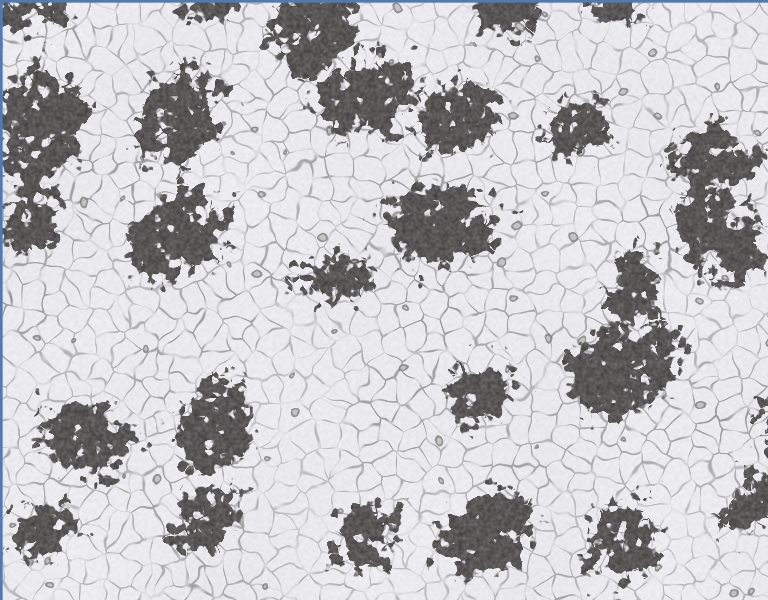
A Shadertoy shader for this texture:

```glsl
// Micrograph of cast iron: ragged dark graphite clusters in a pale matrix of fine grains.
// Clusters are jittered blobs roughened by gradient noise and Voronoi chunks;
// grain boundaries are warped Voronoi edges that fade in and out.

const vec3 PAPER = vec3(0.915, 0.915, 0.935);
const vec3 BOUNDARY = vec3(0.56, 0.56, 0.57);
const vec3 GRAPHITE = vec3(0.345, 0.335, 0.335);
const vec3 FRAME_BLUE = vec3(0.33, 0.48, 0.67);

vec2 hash2(vec2 p) {
    vec3 q = fract(vec3(p.xyx) * vec3(0.1031, 0.1030, 0.0973));
    q += dot(q, q.yzx + 33.33);
    return fract((q.xx + q.yz) * q.zy);
}

float cornerSlope(vec2 corner, vec2 offset) {
    float angle = 6.2832 * hash2(corner).x;
    return dot(vec2(cos(angle), sin(angle)), offset);
}

float gradientNoise(vec2 p) {
    vec2 i = floor(p), f = fract(p), e = vec2(1.0, 0.0);
    vec2 u = f * f * f * (f * (f * 6.0 - 15.0) + 10.0);
    float low = mix(cornerSlope(i, f), cornerSlope(i + e, f - e), u.x);
    float high = mix(cornerSlope(i + e.yx, f - e.yx), cornerSlope(i + 1.0, f - 1.0), u.x);
    return 1.4 * mix(low, high, u.y);
}

vec2 warp(vec2 p, float frequency, float amount) {
    return p + amount * vec2(gradientNoise(p * frequency), gradientNoise(p * frequency + 57.0));
}

// x: distance to the nearest cell edge, y: random value of the cell
vec2 voronoi(vec2 p) {
    vec2 cell = floor(p), nearest = vec2(0.0), nearestId = cell;
    float best = 9.0, edge = 9.0;
    for (int y = -1; y <= 1; y++)
    for (int x = -1; x <= 1; x++) {
        vec2 id = cell + vec2(x, y);
        vec2 r = id + hash2(id) - p;
        if (dot(r, r) < best) { best = dot(r, r); nearest = r; nearestId = id; }
    }
    for (int y = -2; y <= 2; y++)
    for (int x = -2; x <= 2; x++) {
        vec2 id = nearestId + vec2(x, y);
        vec2 r = id + hash2(id) - p, gap = r - nearest;
        if (dot(gap, gap) > 1e-5) edge = min(edge, dot(0.5 * (r + nearest), normalize(gap)));
    }
    return vec2(edge, hash2(nearestId + 19.0).x);
}

// Signed depth inside the nearest scattered ellipse, positive inside
float scatteredBlobs(vec2 p, float spacing, float minRadius, float maxRadius, float share) {
    vec2 cell = floor(p / spacing);
    float depth = -1.0;
    for (int y = -1; y <= 1; y++)
    for (int x = -1; x <= 1; x++) {
        vec2 id = cell + vec2(x, y);
        vec2 size = hash2(id + 71.0), turn = hash2(id + 131.0);
        if (turn.y > share) continue;
        vec2 d = p - spacing * (id + 0.2 + 0.6 * hash2(id + 7.0));
        float c = cos(6.2832 * turn.x), s = sin(6.2832 * turn.x);
        d = mat2(c, -s, s, c) * d * vec2(0.85, 1.15);
        depth = max(depth, mix(minRadius, maxRadius, size.x) - length(d));
    }
    return depth;
}

float graphiteField(vec2 p) {
    float depth = min(scatteredBlobs(p + 3.0, 0.23, 0.042, 0.086, 0.9), 0.019);
    vec2 chunk = voronoi(warp(p, 60.0, 0.006) * 62.0);
    float ragged = 0.026 * gradientNoise(p * 24.0) + 0.026 * gradientNoise(p * 58.0 + 9.0);
    ragged += 0.010 * gradientNoise(p * 115.0);
    return depth + ragged + 0.034 * (chunk.y - 0.5) * smoothstep(0.0, 0.15, chunk.x);
}

float grainBoundaries(vec2 p, float density) {
    float edge = voronoi(warp(p, 32.0, 0.010) * density).x / density;
    float line = 1.0 - smoothstep(0.0004, 0.0025, edge);
    float region = 0.66 + 0.35 * gradientNoise(p * 5.0 + 13.0);
    float broken = smoothstep(-0.45, 0.25, gradientNoise(p * 38.0 + 21.0));
    return line * region * mix(0.25, 1.0, broken);
}

vec3 paperColor(vec2 p) {
    float mottle = 0.012 * gradientNoise(p * 4.0) + 0.022 * gradientNoise(p * 130.0);
    float weave = 0.006 * sin(p.x * 520.0) * sin(p.y * 520.0);
    return PAPER + mottle + weave;
}

vec3 graphiteColor(vec2 p) {
    float speckle = 0.07 * gradientNoise(p * 170.0) + 0.05 * gradientNoise(p * 75.0 + 5.0);
    return GRAPHITE + speckle;
}

void mainImage(out vec4 fragColor, in vec2 fragCoord) {
    vec2 p = fragCoord / iResolution.y;
    vec3 color = paperColor(p);

    // Pale grains and small rimmed inclusions
    color = mix(color, BOUNDARY, grainBoundaries(p, 27.0));
    float inclusion = scatteredBlobs(warp(p, 90.0, 0.002) + 5.0, 0.06, 0.003, 0.008, 0.24);
    float rim = 1.0 - smoothstep(0.0005, 0.0025, abs(inclusion - 0.001));
    color = mix(color, vec3(0.73), 0.8 * smoothstep(-0.001, 0.002, inclusion));
    color = mix(color, vec3(0.49), 0.75 * rim);

    // Graphite clusters
    color = mix(color, graphiteColor(p), smoothstep(-0.004, 0.005, graphiteField(p)));

    // Thin blue frame along the top and left sides
    float border = min(p.x, 1.0 - p.y);
    color = mix(color, FRAME_BLUE, 1.0 - smoothstep(0.003, 0.006, border));
    fragColor = vec4(color, 1.0);
}
```
